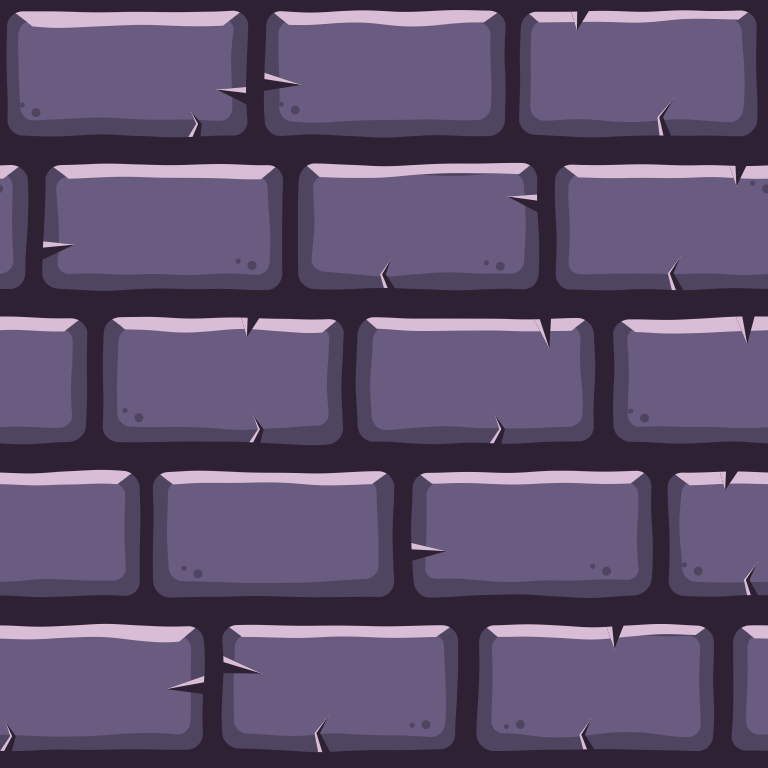
A WebGL 2 fragment shader for this texture:

```glsl
#version 300 es
precision highp float;

uniform vec2 u_resolution;
out vec4 fragColor;

const vec3 MORTAR = vec3(0.18, 0.13, 0.20);
const vec3 BEVEL = vec3(0.31, 0.27, 0.38);
const vec3 FACE = vec3(0.41, 0.36, 0.50);
const vec3 LIGHT = vec3(0.85, 0.74, 0.84);

vec3 hash(vec2 p) {
    vec3 q = fract(p.xyx * vec3(0.1031, 0.1030, 0.0973) + 0.137);
    q += dot(q, q.yxz + 33.33);
    return fract((q.xxy + q.yzz) * q.zyx);
}

float corner(vec2 cell, vec2 offset, float period, float seed) {
    float a = 6.2832 * hash(mod(cell, period) + seed).x;
    return dot(vec2(cos(a), sin(a)), offset);
}

// Gradient noise that wraps after a whole period
float noise(vec2 p, float period, float seed) {
    vec2 i = floor(p), f = fract(p);
    vec2 u = f * f * f * (f * (f * 6.0 - 15.0) + 10.0);
    vec2 e = vec2(1, 0);
    return mix(
        mix(corner(i, f, period, seed), corner(i + e, f - e, period, seed), u.x),
        mix(corner(i + e.yx, f - e.yx, period, seed), corner(i + 1.0, f - 1.0, period, seed), u.x),
        u.y);
}

vec2 wobble(vec2 uv, float seed) {
    return vec2(noise(uv * 11.0, 11.0, seed), noise(uv * 11.0, 11.0, seed + 31.0));
}

float roundBox(vec2 p, vec2 halfSize, float radius) {
    vec2 q = abs(p) - halfSize + radius;
    return length(max(q, 0.0)) + min(max(q.x, q.y), 0.0) - radius;
}

// Coverage of a distance field, smoothed over one pixel
float fill(float dist) {
    return clamp(0.5 - dist * min(u_resolution.x, u_resolution.y), 0.0, 1.0);
}

// Wedge cut in from an edge: p.x runs along the edge, p.y is the depth
vec3 chip(vec3 color, vec2 p, float size, float width, float lean, float kink) {
    float w = width * (1.0 - p.y / size);
    float s = p.x - lean * p.y - kink * abs(p.y - 0.5 * size);
    color = mix(color, MORTAR, fill(abs(s) - w));
    return mix(color, LIGHT, fill(max(abs(s) - w, s + 0.3 * w)));
}

void main() {
    vec2 uv = gl_FragCoord.xy / u_resolution;

    // Five courses of three bricks, each course shifted sideways
    float row = 4.0 - floor(uv.y * 5.0);
    float shift[5] = float[5](0.5, 0.64, 0.867, 1.074, 1.324);
    float x = uv.x * 3.0 - shift[int(clamp(row, 0.0, 4.0))] + 0.5;
    vec2 id = vec2(mod(floor(x), 3.0), row);
    vec3 rnd = hash(id + 3.7);
    vec2 p = vec2((fract(x) - 0.5) / 3.0, (fract(uv.y * 5.0) - 0.5) / 5.0 - 0.0043);
    p.x += 0.006 * (rnd.x - 0.5);
    vec2 size = vec2(0.155 + 0.004 * (rnd.y - 0.5), 0.0812);

    // Stone body and its raised face
    vec2 outer = p + 0.005 * wobble(uv, 5.0);
    vec2 inner = p + 0.007 * wobble(uv, 17.0);
    float body = roundBox(outer, size, 0.021);
    float face = roundBox(inner - vec2(0.0, 0.004), size - vec2(0.018, 0.0162), 0.017);
    vec3 color = mix(BEVEL, FACE, fill(face));

    // A large and a small pore near one corner
    vec3 spot = hash(id + 41.3);
    if (spot.z < 0.85) {
        vec2 pore = sign(spot.xy - vec2(0.5, 0.6)) * vec2(0.09 + 0.03 * rnd.z, 0.046 + 0.006 * rnd.x);
        color = mix(color, BEVEL, fill(length(p - pore) - 0.0058));
        color = mix(color, BEVEL, fill(length(p - pore - vec2(-0.018, 0.014 * (rnd.y - 0.2))) - 0.0033));
    }

    // Lit top bevel with slanted ends
    float depth = size.y - outer.y;
    float thick = 0.0135 + 0.004 * rnd.z + 0.006 * noise(uv * 7.0, 7.0, 53.0);
    float ends = (abs(outer.x) - size.x + 0.007 + 1.3 * depth) / 1.64;
    color = mix(color, LIGHT, fill(max(depth - thick, ends)));

    // Chips: one on the top or a side, sometimes one at the bottom
    for (int k = 0; k < 2; k++) {
        vec3 c = hash(id + 11.9 + 23.0 * float(k));
        float along = (c.y - 0.5) * 1.3;
        float lean = 0.5 * (c.z - 0.5);
        if (k == 1) {
            if (c.x < 0.45)
                color = chip(color, vec2(p.x - along * size.x, size.y + p.y),
                    0.026 + 0.024 * c.z, 0.0075, lean, 0.5 * sign(c.z - 0.5));
        } else if (c.x < 0.45) {
            color = chip(color, vec2(p.x - along * size.x, size.y - p.y),
                0.022 + 0.018 * c.z, 0.0115, lean, 0.0);
        } else if (c.x < 0.85) {
            float side = c.x < 0.63 ? -1.0 : 1.0;
            color = chip(color, vec2(0.6 * along * size.y - p.y, size.x - side * p.x),
                0.038 + 0.014 * c.z, 0.0115, lean, 0.0);
        }
    }

    fragColor = vec4(mix(MORTAR, color, fill(body)), 1.0);
}
```
